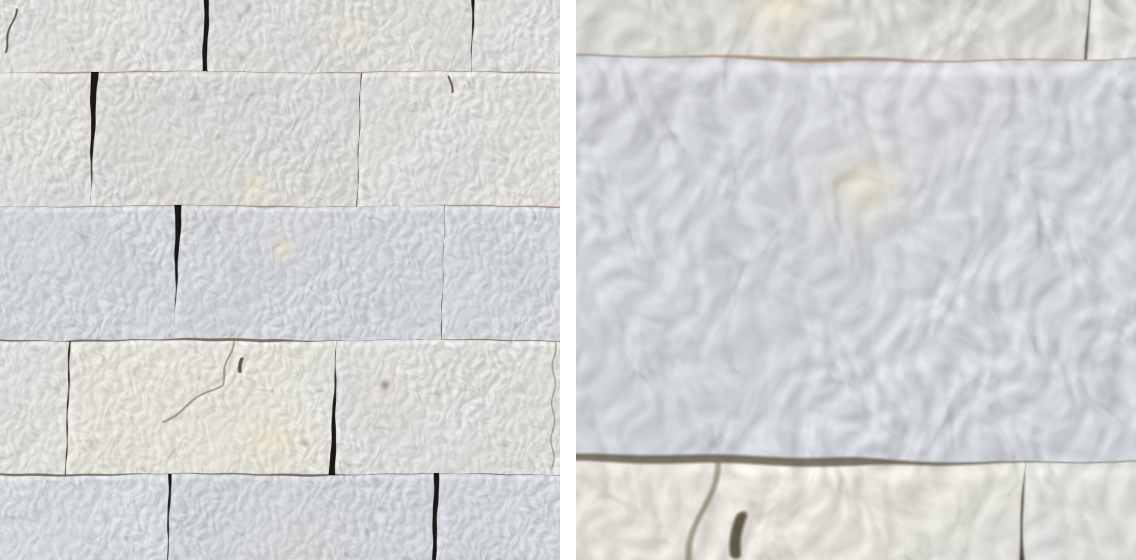
Left, the full canvas; right, a detail of the centre.
This texture is drawn by a WebGL 2 fragment shader. Its source:

```glsl
#version 300 es
precision highp float;
// Pale split-face stone laid in five staggered courses with thin, tapering joints.
// Chiselled grain is side-lit cellular noise; joints are repeated strips whose
// width varies along their length, and cracks are wobbling line segments.
uniform vec2 u_resolution;
out vec4 fragColor;

const float COURSE = 0.2395;  // course height
const float BLOCK = 0.476;    // block length
const float START[5] = float[5](0.300, 0.121, 0.315, 0.165, 0.369);
// Joint half widths per course: first top, first bottom, second top, second bottom
const vec4 GAP[5] = vec4[5](
    vec4(0.0027, -0.0005, 0.0046, 0.0025),
    vec4(0.0016, 0.0008, -0.0002, 0.0056),
    vec4(0.0062, -0.0016, -0.0001, 0.0004),
    vec4(0.0066, -0.0006, 0.0006, 0.0004),
    vec4(0.0042, 0.0040, 0.0050, -0.0002));

vec2 hash2(vec2 p) {
    return fract(sin(vec2(dot(p, vec2(127.1, 311.7)), dot(p, vec2(269.5, 183.3)))) * 43758.5);
}

// Distance to the nearest scattered point
float cellular(vec2 p) {
    vec2 cell = floor(p);
    float nearest = 4.0;
    for (int j = -1; j <= 1; j++)
        for (int i = -1; i <= 1; i++) {
            vec2 c = cell + vec2(i, j);
            vec2 d = c + hash2(c) - p;
            nearest = min(nearest, dot(d, d));
        }
    return sqrt(nearest);
}

// Slope of the cellular surface towards the light
float relief(vec2 p) {
    return cellular(p) - cellular(p + vec2(0.36, -0.24));
}

float waves(vec2 p) {
    return (sin(p.x + 1.7 * sin(p.y * 0.8)) + sin(p.y * 1.3 + 2.0 * sin(p.x * 0.7 + 1.0))
        + 0.6 * sin(p.x * 2.3 - p.y * 1.9)) / 2.6;
}

float segment(vec2 p, vec2 a, vec2 b) {
    vec2 ab = b - a;
    return length(p - a - ab * clamp(dot(p - a, ab) / dot(ab, ab), 0.0, 1.0));
}

float spot(vec2 p, vec2 centre, float radius) {
    vec2 d = (p - centre) / radius;
    return exp(-dot(d, d));
}

void main() {
    vec2 p = gl_FragCoord.xy / u_resolution;
    float soft = max(0.0014, 0.8 / u_resolution.y);

    // Courses and blocks
    float level = (p.y - 0.153 + 0.0015 * sin(p.x * 14.0) + 0.0006 * sin(p.x * 71.0)) / COURSE;
    float course = floor(level) + 1.0;
    float rise = fract(level);
    int row = int(clamp(course, 0.0, 4.0));
    float along = (p.x - START[row] - 0.007 * (rise - 0.5)
        - 0.0009 * sin(p.y * 63.0 + course)) / BLOCK;
    vec2 block = vec2(floor(along), course);

    // Stone colour: cooler lower courses, with slow stains
    float cool = course < 2.5 ? 0.5 + 0.5 * cos(course * 3.14159) : 0.15;
    cool += 0.35 * waves(p * 9.0 + course * 3.0);
    vec3 color = mix(vec3(0.855, 0.850, 0.835), vec3(0.820, 0.832, 0.850), clamp(cool, 0.0, 1.0));
    color += 0.025 * (hash2(block).x - 0.5) + 0.012 * waves(p * 27.0);
    if (block == vec2(0.0, 1.0)) color += vec3(0.030, 0.028, 0.012);

    // Chiselled grain in two sizes
    vec2 bent = p + 0.005 * vec2(sin(p.y * 83.0 + 2.0 * sin(p.x * 51.0)), sin(p.x * 69.0 + p.y * 37.0));
    float grain = relief(bent * vec2(68.0, 47.0) + block * 7.3);
    float fine = relief(bent.yx * vec2(91.0, 125.0) + 19.0);
    float strength = 0.85 + 0.3 * waves(p * 18.0 + 4.0);
    color += strength * (0.135 * grain + 0.065 * fine);
    color -= vec3(0.08, 0.08, 0.09) * smoothstep(0.72, 1.0, cellular(bent * vec2(61.0, 43.0)));

    // Cream patches and ruddy flecks
    float cream = spot(p, vec2(0.455, 0.668), 0.022) + spot(p, vec2(0.505, 0.555), 0.018)
        + 0.8 * spot(p, vec2(0.485, 0.215), 0.050) + 0.5 * spot(p, vec2(0.620, 0.940), 0.040);
    color = mix(color, vec3(0.93, 0.88, 0.76) + 0.12 * grain, 0.55 * min(cream, 1.0));
    color = mix(color, vec3(0.55, 0.43, 0.37), 0.7 * spot(p, vec2(0.688, 0.313), 0.008));

    // Broken bed joints with a pale lip below
    float bed = floor(level + 0.5);
    float bedOffset = (level - bed) * COURSE;
    float bedWidth = 0.0005 + 0.0011 * waves(vec2(p.x * 16.0 + bed * 2.0, bed * 5.0));
    if (bed == 1.0) bedWidth += 0.0014 * smoothstep(0.11, 0.13, p.x) * smoothstep(0.53, 0.49, p.x);
    if (bed == 0.0) bedWidth += 0.0008 * smoothstep(0.65, 0.55, p.x);
    float bedMask = smoothstep(-soft, soft, bedWidth - abs(bedOffset));
    color += 0.05 * exp(-pow((bedOffset + 0.006) / 0.004, 2.0));
    vec3 bedColor = mix(vec3(0.34, 0.31, 0.25), vec3(0.60, 0.49, 0.41), step(1.5, bed));
    color = mix(color, bedColor, 0.75 * bedMask);

    // Tapering upright joints
    float joint = floor(along + 0.5);
    float side = (along - joint) * BLOCK;
    vec2 ends = joint < 0.5 ? GAP[row].xy : GAP[row].zw;
    float gap = mix(ends.y, ends.x, rise) + 0.0003 * sin(p.y * 140.0);
    color += 0.035 * exp(-pow((side - gap - 0.005) / 0.004, 2.0));
    vec3 gapColor = mix(vec3(0.34, 0.32, 0.28), vec3(0.07, 0.055, 0.05), smoothstep(0.0, 0.003, gap));
    color = mix(color, gapColor, 0.95 * smoothstep(-soft, soft, gap - abs(side)));

    // Cracks and chips
    vec2 w = p + 0.003 * sin(p.yx * vec2(95.0, 78.0) + vec2(0.0, 2.0));
    float crack = min(segment(w, vec2(0.288, 0.245), vec2(0.395, 0.315)),
        segment(w, vec2(0.395, 0.315), vec2(0.417, 0.393)));
    crack = min(crack, segment(w, vec2(0.986, 0.165), vec2(0.990, 0.385)) + 0.0006);
    float chip = min(segment(w, vec2(0.008, 0.908), vec2(0.028, 0.980)),
        min(segment(w, vec2(0.430, 0.335), vec2(0.433, 0.356)) - 0.0015,
        segment(w, vec2(0.806, 0.838), vec2(0.802, 0.866))));
    color = mix(color, vec3(0.48, 0.46, 0.37), 0.65 * smoothstep(0.0036, 0.0, crack));
    color = mix(color, vec3(0.26, 0.22, 0.16), 0.8 * smoothstep(0.0036, 0.0, chip));

    fragColor = vec4(clamp(color, 0.0, 1.0), 1.0);
}
```
